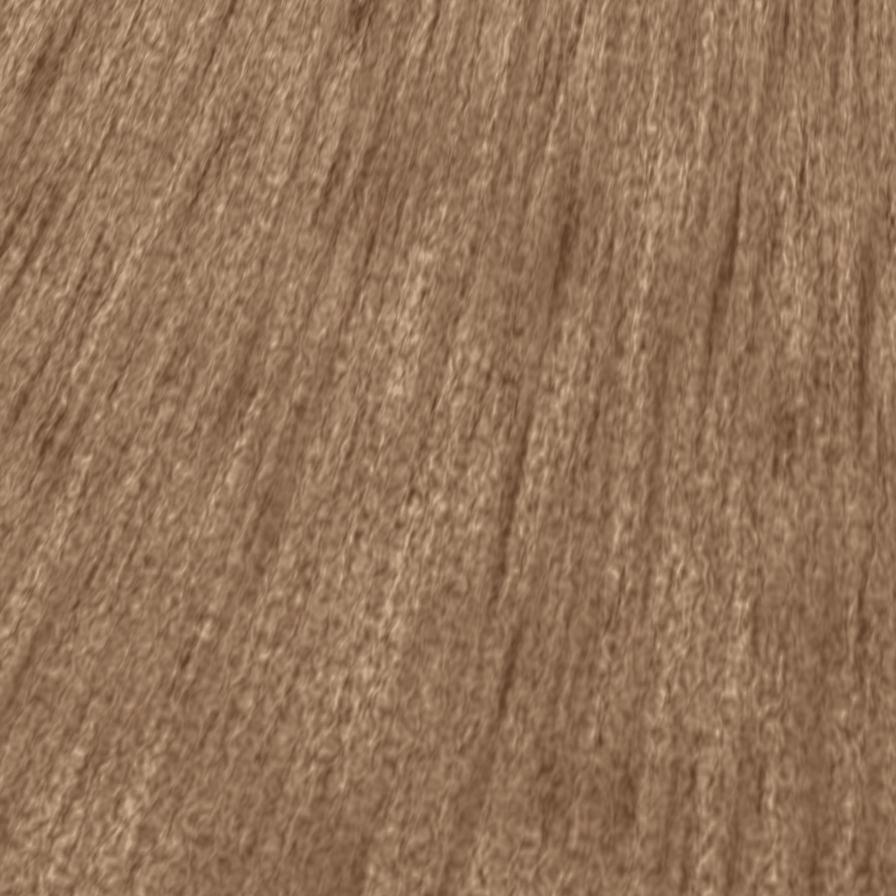
Write a WebGL 1 fragment shader that draws this texture.

```glsl
precision highp float;
// Brown fibrous surface: streaks fan out from upright at the right to leaning at the left.
// Gradient noise is stretched along curved fan coordinates, for broad bands, thin
// grooves and a fine crinkled grain; their sum shifts a brown base tone up or down.
uniform vec2 u_resolution;

#define BASE_COLOR vec3(0.574, 0.446, 0.343)
#define TONE_STEP vec3(0.070, 0.070, 0.066)
#define FAN_LEAN 0.5
#define BAND_SCALE vec2(25.0, 2.2)
#define STREAK_SCALE vec2(62.0, 6.0)
#define GROOVE_SCALE vec2(48.0, 5.0)
#define GRAIN_SCALE vec2(98.0, 52.0)
#define BAND_AMOUNT 1.6
#define STREAK_AMOUNT 1.5
#define GROOVE_AMOUNT 3.4
#define GRAIN_AMOUNT 2.2
#define PATCH_AMOUNT 0.8

// Random unit gradient for a lattice cell
vec2 cellGradient(vec2 cell) {
  vec3 p = fract(cell.xyx * vec3(0.1031, 0.1030, 0.0973));
  p += dot(p, p.yzx + 33.33);
  float angle = 6.28318 * fract((p.x + p.y) * p.z);
  return vec2(cos(angle), sin(angle));
}

// Gradient noise, roughly -0.7 to 0.7
float gradientNoise(vec2 p) {
  vec2 cell = floor(p);
  vec2 f = p - cell;
  vec2 w = f * f * f * (f * (f * 6.0 - 15.0) + 10.0);
  vec2 e = vec2(1.0, 0.0);
  float a = dot(cellGradient(cell), f);
  float b = dot(cellGradient(cell + e.xy), f - e.xy);
  float c = dot(cellGradient(cell + e.yx), f - e.yx);
  float d = dot(cellGradient(cell + e.xx), f - e.xx);
  return mix(mix(a, b, w.x), mix(c, d, w.x), w.y);
}

// Orthogonal coordinates: x runs across the streaks, y along them
vec2 fanCoords(vec2 p) {
  float left = 1.0 - p.x;
  return vec2(-left * exp(FAN_LEAN * p.y), p.y - 0.5 * FAN_LEAN * left * left);
}

// Crinkled grain in two octaves, slightly bent by a slower noise
float fineGrain(vec2 q) {
  vec2 g = q * GRAIN_SCALE;
  g.x += 0.7 * gradientNoise(g * 0.45 + 71.0);
  return gradientNoise(g + 13.0) + 0.75 * gradientNoise(g * vec2(1.65, 1.8) + 47.0);
}

void main() {
  vec2 uv = gl_FragCoord.xy / u_resolution;
  vec2 q = fanCoords(uv);
  q.x += 0.004 * gradientNoise(q * vec2(9.0, 5.0) + 5.0);

  // Streaks, sharper towards the top
  float band = gradientNoise(q * BAND_SCALE + 19.0);
  float streak = gradientNoise(q * STREAK_SCALE + 31.0);
  float groove = smoothstep(0.14, 0.6, gradientNoise(q * GROOVE_SCALE + 83.0));
  float crispness = mix(0.75, 1.25, uv.y);

  // Broad uneven shading, lighter at the top and the left
  float patches = gradientNoise(uv * 3.2 + 7.0) + 0.6 * gradientNoise(uv * 8.0 + 23.0);
  float shade = 0.5 * (uv.y - 0.5) - 0.35 * (uv.x - 0.5);

  // Grain is calmer inside dark bands and stronger on light ones
  float grain = fineGrain(q) * (1.0 + 0.8 * band + 0.4 * patches);
  float glint = smoothstep(0.5, 0.95, grain);

  float tone = BAND_AMOUNT * band + PATCH_AMOUNT * patches + shade + 0.16;
  tone += crispness * (STREAK_AMOUNT * streak - GROOVE_AMOUNT * 0.5 * groove);
  tone += GRAIN_AMOUNT * grain + 0.6 * glint;

  gl_FragColor = vec4(BASE_COLOR + TONE_STEP * clamp(tone, -2.7, 3.2), 1.0);
}
```
